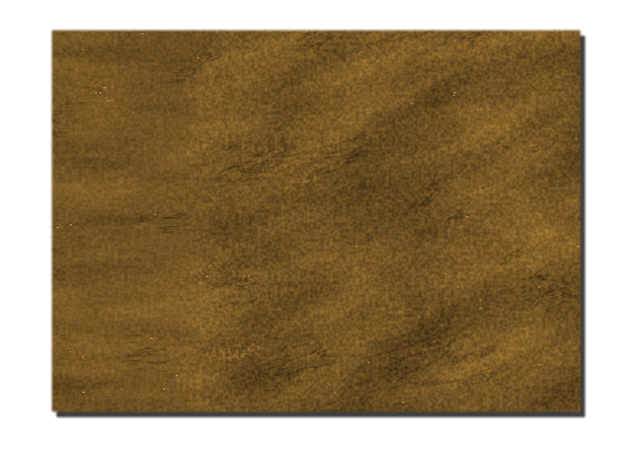
A Shadertoy shader for this texture:

```glsl
// A sheet of creased, gold-brown leather lying on white with a hard drop shadow.
// Wrapping gradient noise gives clouds, slanted folds, cracks and fine grain;
// hashed cells scatter clustered glints. Every lattice repeats with the canvas.

#define LEATHER vec3(0.45, 0.33, 0.14)
#define GLINT vec3(0.88, 0.67, 0.29)
#define SHADOW vec3(0.25, 0.245, 0.24)
#define SHEET_MIN vec2(0.081, 0.101)
#define SHEET_MAX vec2(0.907, 0.934)
#define SHADOW_SHIFT vec2(0.010, -0.012)
#define EDGE_SOFT 0.005
#define CLOUD_GAIN 0.34
#define FOLD_GAIN 0.42
#define GRAIN_GAIN 0.30
#define CRACK_GAIN 0.24

float hash(vec2 p) {
    vec3 q = fract(p.xyx * vec3(0.1031, 0.1030, 0.0973));
    q += dot(q, q.yzx + 33.33);
    return fract((q.x + q.y) * q.z);
}

// Dot product of a random unit gradient with the offset from its lattice point
float corner(vec2 cell, vec2 offset, vec2 period, float seed) {
    float angle = 6.2832 * hash(mod(cell, period) + seed);
    return dot(vec2(cos(angle), sin(angle)), offset);
}

float noise(vec2 p, vec2 period, float seed) {
    vec2 i = floor(p), f = p - i;
    vec2 w = f * f * f * (f * (f * 6.0 - 15.0) + 10.0);
    vec2 e = vec2(1.0, 0.0);
    float low = mix(corner(i, f, period, seed), corner(i + e, f - e, period, seed), w.x);
    float high = mix(corner(i + e.yx, f - e.yx, period, seed),
                     corner(i + 1.0, f - 1.0, period, seed), w.x);
    return mix(low, high, w.y);
}

float fbm(vec2 p, vec2 period, float seed) {
    float sum = 0.0, gain = 0.6;
    for (int k = 0; k < 5; k++) {
        sum += gain * noise(p, period, seed);
        p *= 2.0;
        period *= 2.0;
        gain *= 0.55;
        seed += 17.0;
    }
    return sum;
}

// Coverage of a softly rounded rectangle
float sheetMask(vec2 uv, vec2 aspect, float soft) {
    vec2 halfSize = 0.5 * (SHEET_MAX - SHEET_MIN) * aspect;
    vec2 d = abs((uv - 0.5 * (SHEET_MIN + SHEET_MAX)) * aspect) - halfSize + 0.005;
    float dist = length(max(d, 0.0)) + min(max(d.x, d.y), 0.0) - 0.005;
    return 1.0 - smoothstep(-soft, soft, dist);
}

// Small flat specks, dense only inside the clusters
float glints(vec2 uv, float cluster) {
    vec2 cells = vec2(150.0, 170.0);
    vec2 p = uv * cells;
    vec2 id = mod(floor(p), cells);
    vec2 centre = 0.4 + 0.2 * vec2(hash(id + 5.0), hash(id + 91.0));
    float present = step(hash(id + 37.0), 0.001 + 0.13 * cluster);
    float spot = 1.0 - smoothstep(0.1, 0.42, length(fract(p) - centre));
    return present * spot * (0.4 + 0.6 * hash(id + 63.0));
}

vec3 leather(vec2 uv) {
    // Slanted lattice for the folds, flat one for the smoother left band
    vec2 slant = vec2(4.0 * uv.x, 10.0 * uv.y - 5.0 * uv.x);
    float clouds = fbm(uv * vec2(6.0, 5.0), vec2(6.0, 5.0), 3.0);
    float folds = fbm(slant, vec2(4.0, 5.0), 211.0);
    float streaks = fbm(uv * vec2(4.0, 20.0), vec2(4.0, 20.0), 401.0);
    float band = 1.0 - smoothstep(0.27, 0.33, uv.x + 0.06 * clouds);

    // Thin dark cracks where a noise crosses zero, kept to patches
    float patches = smoothstep(0.05, 0.4, noise(uv * vec2(8.0, 7.0), vec2(8.0, 7.0), 530.0));
    float crackLine = mix(fbm(slant * 2.0, vec2(8.0, 10.0), 617.0),
                          fbm(uv * vec2(6.0, 24.0), vec2(6.0, 24.0), 659.0), band);
    float cracks = patches * (1.0 - smoothstep(0.0, 0.07, abs(crackLine)));

    // Fine pores in two sizes
    vec2 pores = vec2(196.0, 140.0);
    float grain = noise(uv * pores, pores, 733.0)
                + 0.6 * noise(uv * pores * 0.5, pores * 0.5, 797.0);

    float tone = 1.0 + CLOUD_GAIN * clouds * mix(1.0, 0.5, band)
               + FOLD_GAIN * mix(folds, 0.7 * streaks, band)
               + GRAIN_GAIN * grain * mix(1.0, 0.7, band)
               - CRACK_GAIN * cracks;

    // Worn, warmer patches carry the glints
    float wear = noise(uv * vec2(9.0, 11.0), vec2(9.0, 11.0), 859.0);
    float cluster = smoothstep(0.34, 0.62, wear);
    float rub = cluster * smoothstep(0.0, 0.35, folds + 0.5 * grain);
    vec3 color = LEATHER * tone + vec3(0.13, 0.09, 0.03) * rub;
    return mix(color, GLINT, 0.8 * glints(uv, cluster));
}

void mainImage(out vec4 fragColor, in vec2 fragCoord) {
    vec2 uv = fragCoord / iResolution.xy;
    vec2 aspect = vec2(iResolution.x / iResolution.y, 1.0);

    // White ground, shadow, then the sheet with its feathered rim
    float shade = sheetMask(uv - SHADOW_SHIFT / aspect, aspect, EDGE_SOFT);
    float cover = sheetMask(uv, aspect, EDGE_SOFT);
    vec3 color = mix(vec3(1.0), SHADOW, shade);
    color = mix(color, leather(uv), cover);
    fragColor = vec4(clamp(color, 0.0, 1.0), 1.0);
}
```
